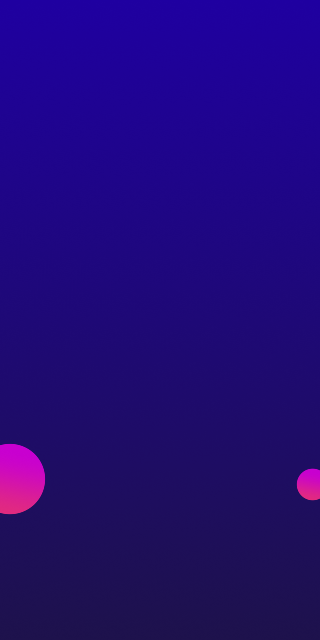
Write a Shadertoy shader that draws this background.

```glsl
// A deep blue to indigo vertical gradient with two magenta-pink discs
// cut by the left and right edges. Built from mixes and circle distances;
// lengths are in canvas widths, and a faint sine-hash dither hides banding.

const vec3 SKY_TOP     = vec3(0.122, 0.000, 0.630);
const vec3 SKY_BOTTOM  = vec3(0.116, 0.070, 0.298);
const vec3 DISC_TOP    = vec3(0.785, 0.000, 0.815);
const vec3 DISC_BOTTOM = vec3(0.885, 0.170, 0.490);

// Direction in which a disc turns from pink to magenta
const vec2 DISC_AXIS = vec2(0.174, 0.985);

float hash(vec2 p) {
    return fract(sin(dot(p, vec2(127.1, 311.7))) * 43758.5453);
}

// Antialiased coverage of a circle
float discMask(vec2 p, float radius, float pixel) {
    return 1.0 - smoothstep(-0.5 * pixel, 0.5 * pixel, length(p) - radius);
}

// Gradient across a disc, starting just below its upper rim
vec3 discColor(vec2 p, float radius) {
    float t = dot(p, DISC_AXIS) / radius;
    return mix(DISC_BOTTOM, DISC_TOP, smoothstep(-1.15, 0.85, t));
}

vec3 addDisc(vec3 base, vec2 p, vec2 center, float radius, float pixel) {
    vec2 q = p - center;
    return mix(base, discColor(q, radius), discMask(q, radius, pixel));
}

void mainImage(out vec4 fragColor, in vec2 fragCoord) {
    float pixel = 1.0 / iResolution.x;
    vec2 p = fragCoord * pixel;
    float height = fragCoord.y / iResolution.y;

    // Background
    vec3 color = mix(SKY_BOTTOM, SKY_TOP, height);

    // Discs at the side edges
    color = addDisc(color, p, vec2(0.031, 0.503), 0.110, pixel);
    color = addDisc(color, p, vec2(0.977, 0.486), 0.0495, pixel);

    // Dither
    color += (hash(fragCoord) - 0.5) / 255.0;
    fragColor = vec4(color, 1.0);
}
```
